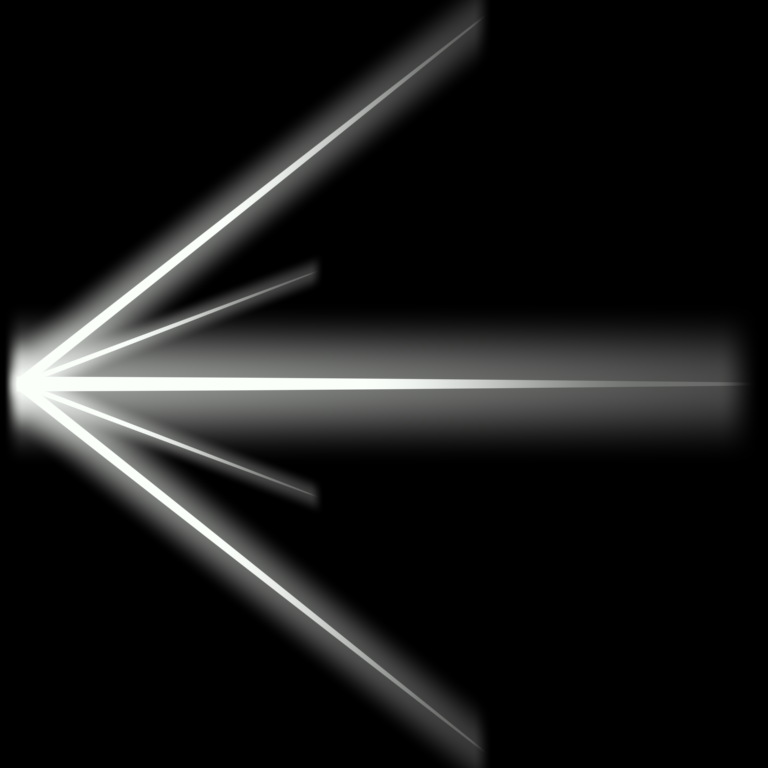
This background is drawn by a Shadertoy shader. Its source:

```glsl
const vec2 SOURCE = vec2(0.025, 0.5);
const vec3 LIGHT_TINT = vec3(0.985, 1.0, 0.982);

// Layers light without exceeding white
float screenBlend(float a, float b) {
    return 1.0 - (1.0 - a) * (1.0 - b);
}

// Soft hill that reaches zero at the given radius
float softFalloff(float dist, float radius) {
    float q = clamp(dist / radius, 0.0, 1.0);
    return pow(1.0 - q * q, 2.5);
}

// Window between the source and the far end of a beam
float beamWindow(float x, float reach, float startSoft, float endSoft) {
    return smoothstep(-startSoft, 0.25 * startSoft, x)
         * (1.0 - smoothstep(reach - endSoft, reach, x));
}

// Broad halo that dims along the beam; strength holds near and far values
float beamGlow(float dist, float t, float radius, vec2 strength) {
    return softFalloff(dist, radius) * mix(strength.x, strength.y, t);
}

// Tapering bright core; width holds near and far half-widths
float beamCore(float dist, float t, vec2 width, vec2 fade, float pixel) {
    float halfWidth = mix(width.x, width.y, pow(t, 1.5));
    float edge = max(0.8 * pixel, 0.0012);
    float line = 1.0 - smoothstep(halfWidth - edge, halfWidth + edge, dist);
    return line * mix(1.0, 0.18, smoothstep(fade.x, fade.y, t));
}

// One beam leaving the origin with the given slope
float beam(vec2 p, float slope, float reach, float endSoft, float radius,
           vec2 strength, vec2 width, vec2 fade, float pixel) {
    float dist = abs(p.y - slope * p.x) * inversesqrt(1.0 + slope * slope);
    float t = clamp(p.x / reach, 0.0, 1.0);
    float glow = beamGlow(dist, t, radius, strength)
               * beamWindow(p.x, reach, 0.020, endSoft);
    float core = beamCore(dist, t, width, fade, pixel)
               * beamWindow(p.x, reach - 0.006, 0.005, endSoft);
    return screenBlend(glow, core);
}

void mainImage(out vec4 fragColor, in vec2 fragCoord) {
    float pixel = 1.0 / iResolution.y;
    vec2 p = fragCoord * pixel - SOURCE;

    // Central beam
    float light = beam(p, 0.0, 0.966, 0.055, 0.110, vec2(0.64, 0.27),
                       vec2(0.0095, 0.0018), vec2(0.45, 0.85), pixel);

    // Mirrored long and short side beams
    for (int i = 0; i < 2; i++) {
        float side = float(2 * i - 1);
        float longBeam = beam(p, side * 0.790, 0.616, 0.025, 0.056,
                              vec2(0.64, 0.20), vec2(0.0068, 0.0010),
                              vec2(0.40, 1.00), pixel);
        float shortBeam = beam(p, side * 0.378, 0.397, 0.018, 0.024,
                               vec2(0.50, 0.22), vec2(0.0036, 0.0008),
                               vec2(0.30, 1.00), pixel);
        light = screenBlend(light, screenBlend(longBeam, shortBeam));
    }

    fragColor = vec4(LIGHT_TINT * light, 1.0);
}
```
